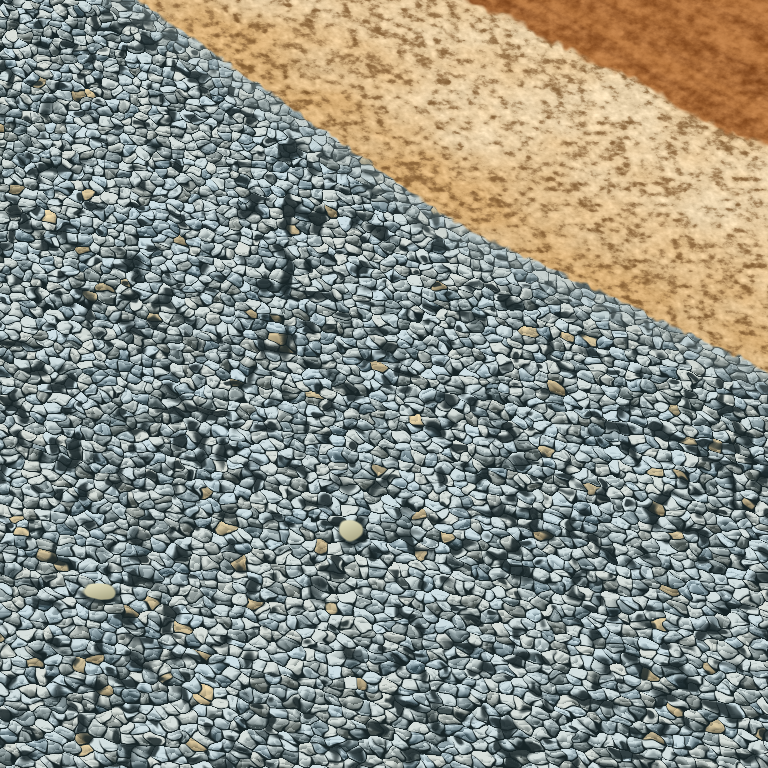
A WebGL 1 fragment shader for this texture:

```glsl
precision highp float;
uniform vec2 u_resolution;

const vec2 STONE_DENSITY = vec2(52.0, 72.0);
const float FAR_SHRINK = 0.30;
const vec2 LIGHT_DIR = vec2(-0.42, 0.91);
const vec3 GAP = vec3(0.09, 0.14, 0.15);
const vec3 STONE_DARK = vec3(0.25, 0.31, 0.32);
const vec3 STONE_MID = vec3(0.55, 0.61, 0.62);
const vec3 STONE_PALE = vec3(0.83, 0.88, 0.88);
const vec3 OCHRE = vec3(0.80, 0.69, 0.48);
const vec3 SAND_PALE = vec3(0.90, 0.81, 0.66);
const vec3 SAND_WARM = vec3(0.82, 0.66, 0.44);
const vec3 SAND_SHADE = vec3(0.58, 0.43, 0.27);
const vec3 SOIL_LIGHT = vec3(0.74, 0.49, 0.27);
const vec3 SOIL_DARK = vec3(0.52, 0.30, 0.14);

float hash(vec2 p) {
  vec3 q = fract(vec3(p.xyx) * 0.1031);
  q += dot(q, q.yzx + 33.33);
  return fract((q.x + q.y) * q.z);
}

vec2 hash2(vec2 p) {
  return vec2(hash(p), hash(p + 71.7));
}

float noise(vec2 p) {
  vec2 i = floor(p), f = fract(p);
  f = f * f * (3.0 - 2.0 * f);
  return mix(mix(hash(i), hash(i + vec2(1.0, 0.0)), f.x),
             mix(hash(i + vec2(0.0, 1.0)), hash(i + vec2(1.0, 1.0)), f.x), f.y);
}

float fbm(vec2 p) {
  float sum = 0.0, amp = 0.5;
  for (int i = 0; i < 4; i++) {
    sum += amp * noise(p);
    p = mat2(1.6, 1.2, -1.2, 1.6) * p + 7.3;
    amp *= 0.5;
  }
  return sum / 0.9375;
}

// Nearest cell: xy = offset from its centre, z = gap to the next cell, w = id
vec4 cells(vec2 p) {
  vec2 base = floor(p), offset = vec2(0.0);
  float near = 9.0, next = 9.0, id = 0.0;
  for (int y = -1; y <= 1; y++) {
    for (int x = -1; x <= 1; x++) {
      vec2 cell = base + vec2(float(x), float(y));
      vec2 d = p - cell - 0.08 - 0.84 * hash2(cell);
      float dist = length(d);
      if (dist < near) {
        next = near;
        near = dist;
        offset = d;
        id = hash(cell + 19.1);
      } else {
        next = min(next, dist);
      }
    }
  }
  return vec4(offset, next - near, id);
}

vec3 gravel(vec2 uv) {
  // Stones shrink towards the top of the slope
  vec2 p = vec2((uv.x - 0.5) * (1.0 + FAR_SHRINK * uv.y),
                uv.y * (1.0 + 0.5 * FAR_SHRINK * uv.y)) * STONE_DENSITY + 100.0;
  p.y += 0.25 * p.x;
  p += 0.55 * (vec2(noise(p * 1.3), noise(p * 1.3 + 40.0)) - 0.5);
  vec4 stone = cells(p);
  vec4 chip = cells(p * 1.9 + 31.0);
  float light = dot(stone.xy, LIGHT_DIR);
  float chipLight = dot(chip.xy, LIGHT_DIR);
  float tone = 0.24 + 0.52 * stone.w + 0.55 * light + 0.32 * chipLight;
  tone += 0.28 * (chip.w - 0.5) + 0.35 * (noise(p * 3.7) - 0.5);
  tone += 0.22 * (fbm(uv * 9.0) - 0.5) + 0.07;
  vec3 col = mix(STONE_DARK, STONE_MID, smoothstep(0.05, 0.48, tone));
  col = mix(col, STONE_PALE, smoothstep(0.42, 0.88, tone));
  col += vec3(-0.025, 0.0, 0.025) * (2.0 * fract(stone.w * 37.0) - 1.0);
  float tint = step(0.978, fract(stone.w * 91.0));
  col = mix(col, OCHRE * (0.6 + 0.5 * tone), 0.7 * tint);
  // Shadowed crevices, deepest under each stone
  float solid = smoothstep(0.0, 0.20, stone.z + 0.20 * light);
  float pit = smoothstep(0.66, 0.86, noise(p * 1.15 + 9.0));
  return mix(GAP, col, solid * (1.0 - 0.85 * pit));
}

vec3 addPebble(vec3 col, vec2 uv, vec2 centre, vec2 size) {
  vec2 d = (uv - centre) / size;
  float r = length(d) + 0.25 * (noise(uv * 90.0) - 0.5);
  col = mix(col, GAP, 0.8 * (1.0 - smoothstep(0.8, 1.2, length(d + vec2(-0.1, 0.35)))));
  vec3 face = vec3(0.78, 0.77, 0.64) + 0.12 * dot(d, LIGHT_DIR);
  return mix(col, face, 1.0 - smoothstep(0.8, 1.0, r));
}

vec3 sand(vec2 uv, float aboveGravel) {
  vec2 p = vec2(uv.x + 0.3 * uv.y, uv.y);
  float grain = fbm(p * vec2(95.0, 150.0));
  float patches = fbm(p * vec2(13.0, 22.0) + 5.0);
  float warmth = 0.75 * (1.0 - smoothstep(0.0, 0.2, aboveGravel)) + 1.1 * (patches - 0.5);
  vec3 col = mix(SAND_PALE, SAND_WARM, clamp(warmth + 0.15, 0.0, 1.0));
  col = mix(col, SAND_SHADE, 0.75 * smoothstep(0.50, 0.80, grain + 0.25 * (patches - 0.5)));
  return col + 0.30 * (0.5 - grain) + 0.08 * (noise(p * 260.0) - 0.5);
}

vec3 soil(vec2 uv) {
  vec2 p = vec2(uv.x + uv.y, uv.y + 0.45 * uv.x);
  float streak = fbm(p * vec2(14.0, 55.0));
  float grain = fbm(uv * vec2(100.0, 140.0));
  return mix(SOIL_DARK, SOIL_LIGHT, smoothstep(0.2, 0.75, 0.6 * streak + 0.4 * grain))
    + 0.12 * (grain - 0.5);
}

void main() {
  vec2 uv = gl_FragCoord.xy / u_resolution;
  float rough = noise(uv * 110.0) - 0.5;

  // Signed heights above the two sloping ridges
  float gravelRidge = 1.125 - 0.70 * uv.x + 0.23 * max(uv.x - 0.6, 0.0);
  float aboveGravel = uv.y - gravelRidge + 0.008 * rough;
  float soilRidge = 1.0 - 0.49 * (uv.x - 0.605);
  float aboveSoil = uv.y - soilRidge + 0.010 * rough + 0.012 * (noise(uv * 18.0) - 0.5);

  vec3 stones = gravel(uv);
  stones = addPebble(stones, uv, vec2(0.456, 0.310), vec2(0.018, 0.016));
  stones = addPebble(stones, uv, vec2(0.129, 0.230), vec2(0.025, 0.012));
  float ridgeDust = smoothstep(-0.06, 0.0, aboveGravel);
  stones = mix(stones, vec3(0.64, 0.68, 0.67), 0.35 * ridgeDust);

  vec3 col = mix(sand(uv, aboveGravel), soil(uv), smoothstep(-0.004, 0.006, aboveSoil));
  col = mix(stones, col, smoothstep(-0.003, 0.003, aboveGravel));
  gl_FragColor = vec4(clamp(col, 0.0, 1.0), 1.0);
}
```
